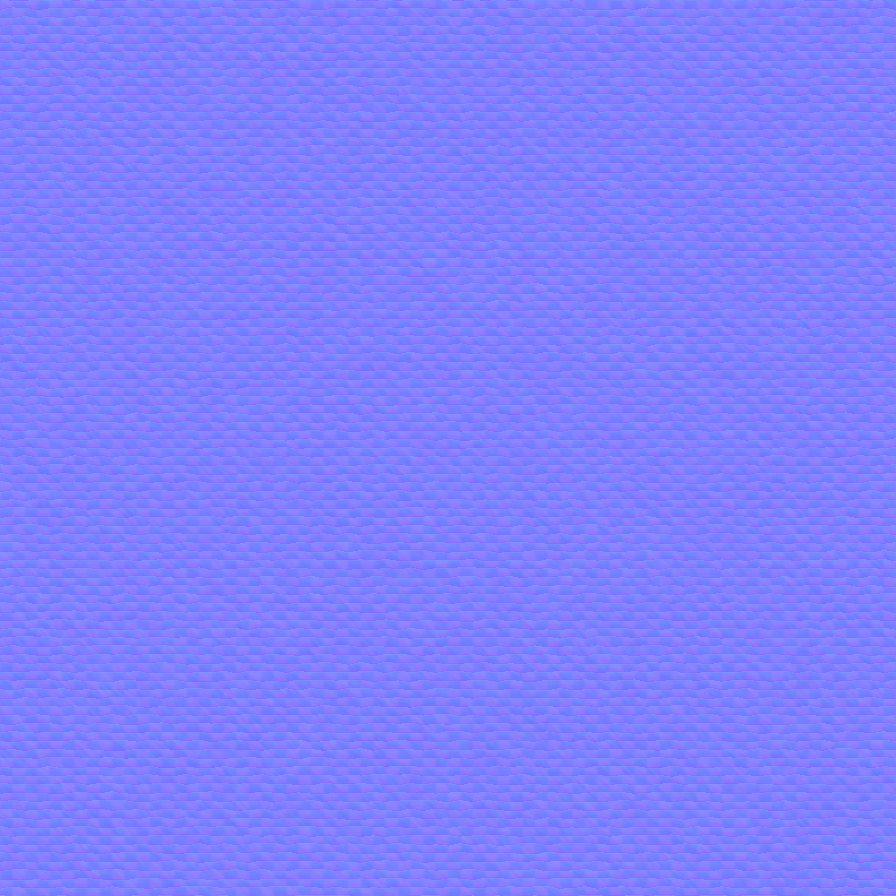
A three.js fragment shader for this texture map:

```glsl
// Tangent-space normal map of a fine woven cloth: staggered rows of short floats,
// each with a left and a right flank, parted by thin horizontal seams.
// Slopes come from periodic profiles; fibre grain uses lattice noise that wraps.
varying vec2 vUv;

const float FLOATS_ACROSS = 36.0;
const float ROWS_DOWN = 104.0;               // even, so the stagger wraps
const float FLANK_SLOPE = 0.095;             // sideways tilt of each float
const float CROWN_SLOPE = 0.035;             // tilt of its upper and lower half
const float SEAM_SLOPE = 0.085;              // extra tilt along the seams
const float SEAM_WIDTH = 0.22;               // share of a row on each side
const float FLOAT_VARIATION = 0.35;
const float ROW_WOBBLE = 0.16;               // in rows
const float GRAIN_SLOPE = 0.06;
const vec2 GRAIN_CELLS = vec2(220.0, 110.0);
const vec2 WOBBLE_CELLS = vec2(72.0, 104.0);
const vec2 BASE_TILT = vec2(0.005, 0.005);
const float TAU = 6.2831853;

float hash(vec2 p) {
  vec3 q = fract(vec3(p.xyx) * 0.1031);
  q += dot(q, q.yzx + 33.33);
  return fract((q.x + q.y) * q.z);
}

// Value noise from -1 to 1 that repeats after the given number of cells
float wrapNoise(vec2 p, vec2 period) {
  vec2 cell = floor(p);
  vec2 f = fract(p);
  f = f * f * (3.0 - 2.0 * f);
  vec2 a = mod(cell, period);
  vec2 b = mod(cell + 1.0, period);
  float low = mix(hash(a), hash(vec2(b.x, a.y)), f.x);
  float high = mix(hash(vec2(a.x, b.y)), hash(b), f.x);
  return 2.0 * mix(low, high, f.y) - 1.0;
}

// Sideways and upward tilt of the woven floats
vec2 weaveTilt(vec2 uv) {
  float wobble = ROW_WOBBLE * wrapNoise(uv * WOBBLE_CELLS, WOBBLE_CELLS);
  float y = uv.y * ROWS_DOWN + wobble;
  float row = mod(floor(y), ROWS_DOWN);
  float v = fract(y);
  float x = uv.x * FLOATS_ACROSS + 0.5 * mod(row, 2.0);
  float id = mod(floor(x), FLOATS_ACROSS);
  float strength = 1.0 + FLOAT_VARIATION * (hash(vec2(id, row) + 7.0) - 0.5);

  // Flanks: left face leans left, right face leans right
  float flank = -clamp(2.2 * sin(TAU * x), -1.0, 1.0);

  // Rounded crown, then steep seam edges at top and bottom of the row
  float crown = smoothstep(0.3, 0.7, v) * 2.0 - 1.0;
  float topEdge = smoothstep(1.0 - SEAM_WIDTH, 1.0, v);
  float bottomEdge = 1.0 - smoothstep(0.0, SEAM_WIDTH, v);
  float seam = topEdge + bottomEdge;

  return strength * vec2(flank * FLANK_SLOPE * (1.0 - 0.75 * seam),
                         crown * CROWN_SLOPE + (topEdge - bottomEdge) * SEAM_SLOPE);
}

// Slanted fibre grain, sheared by whole repeats
vec2 grainTilt(vec2 uv) {
  vec2 p = vec2(uv.x + uv.y, uv.y) * GRAIN_CELLS;
  return GRAIN_SLOPE * vec2(wrapNoise(p, GRAIN_CELLS),
                            wrapNoise(p + 31.0, GRAIN_CELLS)) * vec2(0.6, 0.7);
}

void main() {
  vec2 tilt = BASE_TILT + weaveTilt(vUv) + grainTilt(vUv);
  vec3 normal = vec3(tilt, sqrt(max(0.0, 1.0 - dot(tilt, tilt))));
  gl_FragColor = vec4(normal * 0.5 + 0.5, 1.0);
}
```
